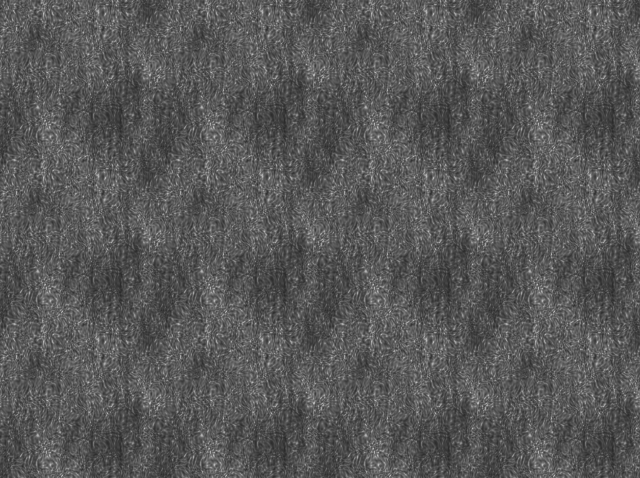
Reproduce this texture procedurally as a WebGL 2 fragment shader.

```glsl
#version 300 es
precision highp float;

uniform vec2 u_resolution;
out vec4 fragColor;

#define TILES_DOWN 2.914
#define BASE_GREY 0.337
#define CLOUD_DEPTH 0.080
#define STREAK_DEPTH 0.17
#define GRAIN_DEPTH 0.25
#define SPARKLE 0.13
#define FINE_CELLS vec2(86.0, 67.0)
#define COARSE_CELLS vec2(53.0, 31.0)
#define GRAIN_WARP 0.035
#define DARKEST 0.17
#define LIGHTEST 0.72

const int CLOUD_COUNT = 11;

// Soft patches inside one tile: centre, radius, strength
const vec4 CLOUDS[CLOUD_COUNT] = vec4[CLOUD_COUNT](
    vec4(0.30, 0.77, 0.08, 0.9),
    vec4(0.71, 0.73, 0.11, -0.9),
    vec4(0.80, 0.53, 0.08, -0.7),
    vec4(0.20, 0.23, 0.09, -0.7),
    vec4(0.11, 0.12, 0.11, 0.8),
    vec4(0.93, 0.40, 0.09, 0.9),
    vec4(0.95, 0.02, 0.12, -0.7),
    vec4(0.55, 0.27, 0.19, 0.6),
    vec4(0.50, 0.65, 0.13, -0.6),
    vec4(0.04, 0.66, 0.11, -0.7),
    vec4(0.40, 0.02, 0.15, 0.4)
);

// Integer hash giving a unit gradient direction
vec2 gradientAt(vec2 cell, float seed) {
    uint h = uint(cell.x) * 1597u + uint(cell.y) * 51749u + uint(seed) * 7919u;
    h = (h ^ (h >> 16)) * 73244475u;
    h = (h ^ (h >> 15)) * 73244475u;
    h ^= h >> 16;
    float angle = float(h & 65535u) / 65536.0 * 6.28318;
    return vec2(cos(angle), sin(angle));
}

// Gradient noise that wraps after "cells" lattice steps per tile
float tileNoise(vec2 uv, vec2 cells, float seed) {
    vec2 p = uv * cells;
    vec2 i = floor(p);
    vec2 f = p - i;
    vec2 w = f * f * f * (f * (f * 6.0 - 15.0) + 10.0);
    vec2 e = vec2(0.0, 1.0);
    float a = dot(gradientAt(mod(i, cells), seed), f);
    float b = dot(gradientAt(mod(i + e.yx, cells), seed), f - e.yx);
    float c = dot(gradientAt(mod(i + e.xy, cells), seed), f - e.xy);
    float d = dot(gradientAt(mod(i + e.yy, cells), seed), f - e.yy);
    return mix(mix(a, b, w.x), mix(c, d, w.x), w.y);
}

// Sum of the wrapped soft patches, taller than wide
float cloudShade(vec2 uv) {
    float shade = 0.0;
    for (int k = 0; k < CLOUD_COUNT; k++) {
        vec4 cloud = CLOUDS[k];
        vec2 offset = fract(uv - cloud.xy + 0.5) - 0.5;
        offset.y *= 0.7;
        shade += cloud.w * exp(-dot(offset, offset) / (cloud.z * cloud.z));
    }
    return shade;
}

void main() {
    // Square tiles counted from the top left corner
    vec2 fromTop = vec2(gl_FragCoord.x, u_resolution.y - gl_FragCoord.y);
    vec2 uv = fract(fromTop / u_resolution.y * TILES_DOWN);

    // Broad shading and vertical brushed streaks
    float streak = 0.45 * tileNoise(uv, vec2(13.0, 3.0), 1.0)
                 + 0.5 * tileNoise(uv, vec2(29.0, 5.0), 2.0)
                 + 0.45 * tileNoise(uv, vec2(47.0, 8.0), 5.0);
    float tone = CLOUD_DEPTH * cloudShade(uv) + STREAK_DEPTH * streak;

    // Pebbled grain, warped off its lattice, stronger on lighter areas
    vec2 warp = vec2(tileNoise(uv, vec2(9.0), 6.0), tileNoise(uv, vec2(11.0), 7.0));
    vec2 grainUv = uv + GRAIN_WARP * warp;
    float grain = 0.75 * tileNoise(grainUv, FINE_CELLS, 3.0)
                + 0.45 * tileNoise(grainUv, COARSE_CELLS, 4.0);
    float contrast = clamp(1.0 + 5.0 * tone, 0.55, 1.6);
    float glint = smoothstep(0.14, 0.60, grain) * SPARKLE;

    float grey = BASE_GREY + tone + contrast * (GRAIN_DEPTH * grain + glint);
    fragColor = vec4(vec3(clamp(grey, DARKEST, LIGHTEST)), 1.0);
}
```
